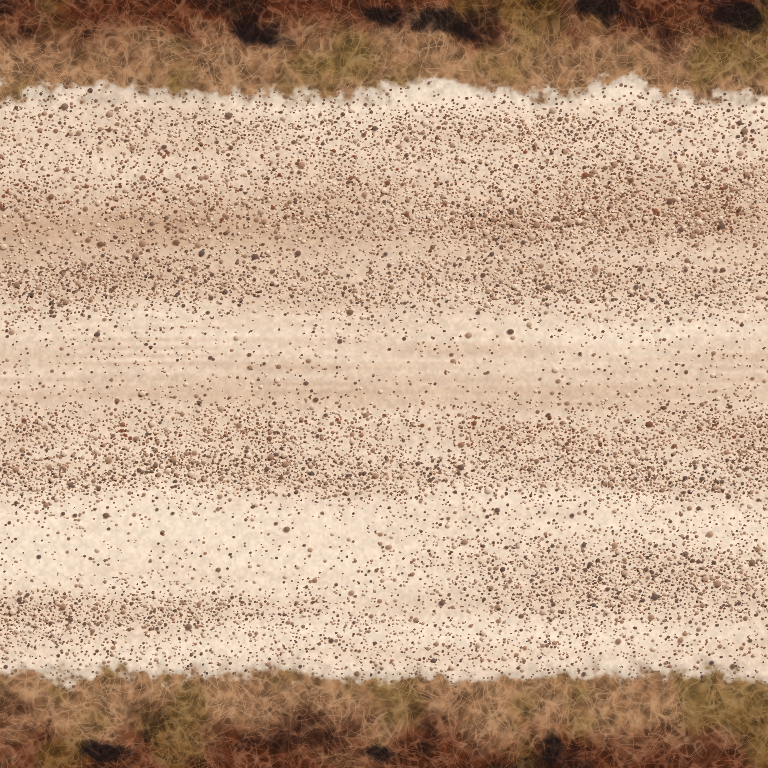
Write a three.js fragment shader that draws this texture.

```glsl
// Sunlit gravel road with horizontal wheel tracks between two verges of dry grass
varying vec2 vUv;

float hash(vec2 p) {
  vec3 q = fract(vec3(p.xyx) * 0.1031);
  q += dot(q, q.yzx + 33.33);
  return fract((q.x + q.y) * q.z);
}

float noise(vec2 p) {
  vec2 i = floor(p), f = fract(p);
  f = f * f * (3.0 - 2.0 * f);
  return mix(mix(hash(i), hash(i + vec2(1, 0)), f.x),
             mix(hash(i + vec2(0, 1)), hash(i + vec2(1, 1)), f.x), f.y);
}

float fbm(vec2 p) {
  float sum = 0.0, amp = 0.53;
  for (int i = 0; i < 4; i++) {
    sum += amp * noise(p);
    p = mat2(1.6, 1.2, -1.2, 1.6) * p + 7.3;
    amp *= 0.5;
  }
  return sum;
}

mat2 turn(float a) { return mat2(cos(a), sin(a), -sin(a), cos(a)); }

float band(float y, float centre, float width) {
  float d = (y - centre) / width;
  return exp(-d * d);
}

float hollow(vec2 p, vec2 centre, vec2 size) {
  return smoothstep(1.3, 0.5, length((p - centre) / size));
}

// Share of the ground covered with stones
float stoneDensity(vec2 p) {
  float y = p.y + 0.025 * (fbm(p * vec2(4, 9)) - 0.5);
  float d = 0.07 + 0.45 * band(y, 0.84, 0.03);
  d += 0.8 * band(y, 0.755, 0.055) * mix(0.6, 1.05, p.x);
  d += 0.55 * band(y, 0.71, 0.025) * smoothstep(0.35, 0.65, p.x);
  d += 0.75 * band(y, 0.63, 0.038);
  d += 0.65 * band(y, 0.445, 0.026) + 0.85 * band(y, 0.385, 0.035);
  d += 0.75 * band(y, 0.25, 0.05) * smoothstep(0.4, 0.8, p.x);
  d += 0.7 * band(y, 0.205, 0.026) * smoothstep(0.65, 0.2, p.x);
  d += 0.22 * band(y, 0.15, 0.03);
  return d * mix(0.25, 1.65, fbm(p * vec2(9, 17) + 3.0));
}

vec3 sand(vec2 p, float density) {
  float rut = band(p.y, 0.525, 0.05);
  float tone = 0.06 + 0.4 * density + 0.38 * band(p.y, 0.485, 0.03) + 0.18 * rut;
  tone += 0.6 * band(p.y, 0.695, 0.035) * smoothstep(0.75, 0.2, p.x);
  tone += 0.3 * band(p.y, 0.7, 0.1) - 0.12 * band(p.y, 0.3, 0.06);
  tone += 0.6 * (fbm(p * vec2(5, 28)) - 0.5);
  // Fine lines dragged along the wheel tracks
  float streak = noise(p * vec2(5, 190)) - 0.5;
  tone += streak * (0.14 + 0.4 * rut);
  vec3 c = mix(vec3(0.96, 0.875, 0.785), vec3(0.82, 0.69, 0.58), clamp(tone, 0.0, 1.2));
  float grain = noise(p * 330.0) + noise(p * 170.0 + 9.0) - 1.0;
  return c * (1.0 + 0.08 * grain);
}

// Layers of lit pebbles, one per cell, each with a shadow to the lower left
vec3 gravel(vec3 c, vec2 p, float density) {
  for (int i = 0; i < 6; i++) {
    float k = float(i);
    float scale = mix(215.0, 75.0, k / 5.0);
    mat2 spin = turn(k * 1.13 + 0.3);
    vec2 g = spin * p * scale + k * 17.7;
    vec2 id = floor(g) + k * 61.0;
    float pick = hash(id + 5.1), kind = hash(id + 31.7);
    float present = step(pick, density * mix(0.75, 0.13, k / 5.0) + 0.012);
    float radius = mix(0.17, 0.34, hash(id + 11.3));
    vec2 jitter = vec2(hash(id + 2.3), hash(id + 8.9)) - 0.5;
    vec2 q = transpose(spin) * (fract(g) - 0.5 - 0.28 * jitter);
    q *= vec2(1.0, 1.0 + 0.35 * hash(id + 4.4));
    float shade = smoothstep(radius + 0.12, radius - 0.1, length(q + vec2(0.1, 0.13)));
    float body = smoothstep(radius + 0.06, radius - 0.08, length(q));
    float red = clamp(band(p.y, 0.76, 0.08) + band(p.y, 0.44, 0.03) + 0.15, 0.0, 1.0);
    vec3 dark = mix(vec3(0.43, 0.36, 0.32), vec3(0.58, 0.33, 0.22), red * hash(id + 6.6));
    vec3 stone = mix(vec3(0.92, 0.81, 0.71), vec3(0.7, 0.54, 0.43), smoothstep(0.15, 0.6, kind));
    stone = mix(stone, dark, smoothstep(0.62, 0.9, kind));
    stone *= 0.96 + 0.24 * dot(q, vec2(0.6, 0.8)) / radius;
    c *= mix(vec3(1), vec3(0.6, 0.48, 0.42), shade * present * 0.85);
    c = mix(c, stone, body * present);
  }
  return c;
}

// Tangled dry stems over dark hollows; depth runs from the road edge outwards
vec3 grass(vec2 p, float depth) {
  vec2 warp = vec2(fbm(p * 24.0), fbm(p * 24.0 + 40.0)) - 0.5;
  float clump = fbm(p * vec2(16, 22) + 13.0);
  float deep = smoothstep(0.035, 0.115, depth + 0.09 * (clump - 0.5));
  vec3 c = mix(vec3(0.55, 0.4, 0.28), vec3(0.3, 0.15, 0.09), deep);
  float olive = smoothstep(0.5, 0.72, fbm(p * 13.0 + 27.0));
  c = mix(c, vec3(0.4, 0.32, 0.14), 0.5 * olive);
  c *= 0.55 + 0.85 * fbm(p * 95.0);
  vec2 h = p + warp * 0.045;
  float hole = hollow(h, vec2(0.335, 0.958), vec2(0.04, 0.018));
  hole += hollow(h, vec2(0.5, 0.982), vec2(0.035, 0.022));
  hole += hollow(h, vec2(0.575, 0.968), vec2(0.045, 0.018));
  hole += hollow(h, vec2(0.77, 0.978), vec2(0.03, 0.016));
  hole += hollow(h, vec2(0.97, 0.974), vec2(0.035, 0.018));
  hole += hollow(h, vec2(0.14, 0.018), vec2(0.035, 0.018));
  hole += hollow(h, vec2(0.5, 0.015), vec2(0.025, 0.015));
  hole += hollow(h, vec2(0.72, 0.028), vec2(0.02, 0.018));
  hole = min(hole + 0.6 * deep * smoothstep(0.55, 0.7, clump), 1.0);
  c = mix(c, vec3(0.1, 0.075, 0.075), hole * 0.9);
  for (int i = 0; i < 7; i++) {
    float k = float(i);
    vec2 q = turn(k * 0.9 + 0.4) * (p + warp * 0.02) * vec2(1.0, 1.1);
    float ridge = abs(noise(q * vec2(38, 125) + k * 23.0) - 0.5);
    float stem = smoothstep(0.09, 0.01, ridge) * noise(q * 45.0 + k * 9.0);
    vec3 straw = mix(vec3(0.77, 0.6, 0.45), vec3(0.5, 0.29, 0.2), deep * 0.75);
    straw = mix(straw, vec3(0.56, 0.46, 0.26), olive * 0.5);
    c = mix(c, straw, stem * 0.65 * (1.0 - 0.75 * hole));
  }
  return c;
}

void main() {
  vec2 p = vUv;
  float density = stoneDensity(p);
  vec3 c = gravel(sand(p, density), p, density);

  // Ragged verge edges along the top and bottom
  float ragged = 0.045 * (fbm(p * vec2(11, 14)) - 0.5) + 0.035 * (fbm(p * 75.0) - 0.5);
  float depth = max(p.y - 0.882, 0.118 - p.y) + ragged;
  float cover = smoothstep(-0.004, 0.009, depth);
  c *= 1.0 - 0.12 * smoothstep(-0.015, 0.0, depth);
  c = mix(c, grass(p, max(depth, 0.0)), cover);
  gl_FragColor = vec4(c, 1.0);
}
```
